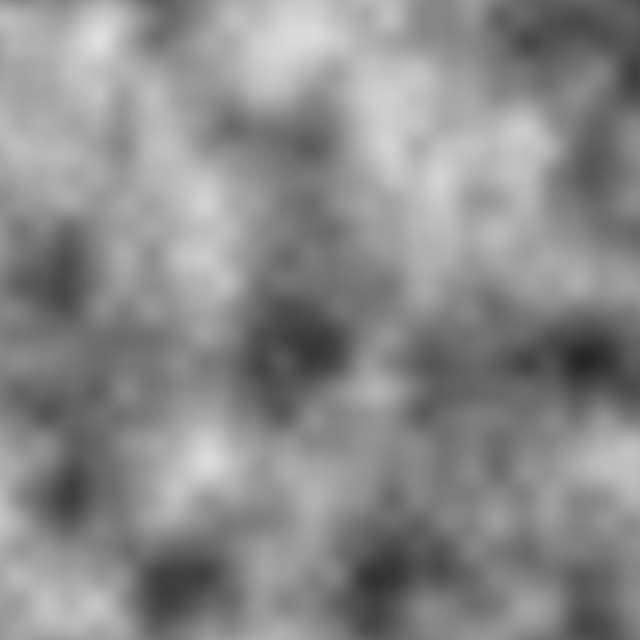
Reproduce this texture procedurally as a Shadertoy shader.

```glsl
// Soft grey clouds: a few octaves of smoothly interpolated value noise
// are summed, each finer and fainter than the last, then mapped to a
// mid-grey tone with moderate contrast.

#define BASE_CELLS 6.0    // lattice cells across the canvas, coarsest octave
#define OCTAVES 3
#define GAIN 0.5          // amplitude ratio between octaves
#define MEAN_GREY 0.515
#define CONTRAST 0.94
#define SEED 17u

// Integer hash of a lattice point, returned in 0..1
float latticeValue(ivec2 cell, uint octave) {
    uvec2 c = uvec2(cell + 4096);
    uint h = c.x * 1597334677u ^ c.y * 3812015801u ^ (octave + SEED) * 2798796415u;
    h = (h ^ (h >> 16)) * 2146121005u;
    h = (h ^ (h >> 15)) * 2221713035u;
    h ^= h >> 16;
    return float(h >> 8) / 16777216.0;
}

// Value noise with smooth cubic interpolation
float valueNoise(vec2 p, uint octave) {
    ivec2 cell = ivec2(floor(p));
    vec2 blend = smoothstep(0.0, 1.0, fract(p));
    float bottom = mix(latticeValue(cell, octave),
                       latticeValue(cell + ivec2(1, 0), octave), blend.x);
    float top = mix(latticeValue(cell + ivec2(0, 1), octave),
                    latticeValue(cell + ivec2(1, 1), octave), blend.x);
    return mix(bottom, top, blend.y);
}

// Weighted mean of the octaves, in 0..1
float clouds(vec2 p) {
    float sum = 0.0, total = 0.0, amplitude = 1.0;
    for (int i = 0; i < OCTAVES; i++) {
        sum += amplitude * valueNoise(p, uint(i));
        total += amplitude;
        amplitude *= GAIN;
        p = p * 2.0 + vec2(0.37, 0.61);   // keep the lattices from lining up
    }
    return sum / total;
}

void mainImage(out vec4 fragColor, in vec2 fragCoord) {
    vec2 uv = fragCoord / iResolution.y;
    float density = clouds(uv * BASE_CELLS + vec2(0.3, 0.45));
    float grey = MEAN_GREY + CONTRAST * (density - 0.5);
    fragColor = vec4(vec3(clamp(grey, 0.0, 1.0)), 1.0);
}
```
